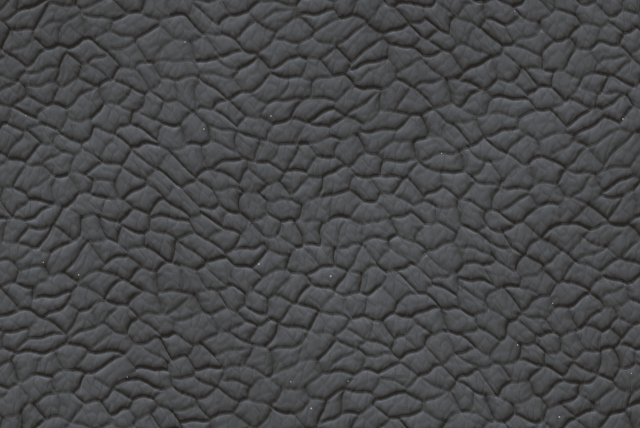
A Shadertoy shader for this texture:

```glsl
// Dark grey pebbled leather: lozenge grains parted by soft creases, lit from above.

const vec3  SHADOW_COLOR  = vec3(0.145, 0.135, 0.122);
const vec3  LIGHT_COLOR   = vec3(0.405, 0.418, 0.440);
const vec3  SPECK_COLOR   = vec3(0.72, 0.74, 0.74);
const vec2  GRAIN_SIZE    = vec2(0.092, 0.066);  // lozenge width and height
const float JITTER        = 0.78;
const float CREASE_WIDTH  = 0.135;               // in grain units
const float WRINKLE_SCALE = 2.3;
const float WRINKLE_DEPTH = 0.20;
const vec2  LIGHT_DIR     = vec2(-0.24, 0.97);
const float RELIEF_STEP   = 0.0045;
const float RELIEF        = 0.66;
const float OCCLUSION     = 0.36;
const float BASE_LIGHT    = 0.65;
const float PORE_SCALE    = 150.0;
const float PORE_CONTRAST = 0.13;
const float SPECK_SCALE   = 12.0;
const float SPECK_SHARE   = 0.08;
const float SPECK_RADIUS  = 0.0022;

float hash(vec2 p) {
    vec3 q = fract(p.xyx * vec3(0.1031, 0.1030, 0.0973));
    q += dot(q, q.yzx + 33.33);
    return fract((q.x + q.y) * q.z);
}

vec2 hash2(vec2 p) {
    return vec2(hash(p), hash(p + 71.7));
}

float valueNoise(vec2 p) {
    vec2 i = floor(p), f = fract(p);
    f = f * f * (3.0 - 2.0 * f);
    return mix(mix(hash(i), hash(i + vec2(1, 0)), f.x),
               mix(hash(i + vec2(0, 1)), hash(i + vec2(1, 1)), f.x), f.y);
}

// Layered sines bend the grain rows
vec2 warp(vec2 p) {
    p += 0.022 * sin(p.yx * vec2(8.0, 6.5) + vec2(0.6, 2.1) + p.x * 3.0);
    p += 0.007 * sin(p.yx * vec2(31.0, 27.0) + vec2(1.9, 0.4) + p.xy * 13.0);
    return p + 0.0025 * sin(p.yx * vec2(97.0, 113.0) + p.xy * 41.0);
}

vec2 grainCenter(vec2 cell) {
    return cell + 0.5 + JITTER * (hash2(cell) - 0.5);
}

// Cellular borders, each with its own depth: 0 on a grain, about 1 in a crease
float creases(vec2 p) {
    vec2 s = p / GRAIN_SIZE;
    vec2 q = vec2(s.x + s.y, s.x - s.y) + 40.0;
    vec2 home = floor(q), nearest = home;
    float best = 1e3;
    for (int y = -1; y <= 1; y++)
    for (int x = -1; x <= 1; x++) {
        vec2 cell = home + vec2(x, y);
        vec2 d = grainCenter(cell) - q;
        if (dot(d, d) < best) { best = dot(d, d); nearest = cell; }
    }
    vec2 a = grainCenter(nearest) - q;
    float crease = 0.0;
    for (int y = -2; y <= 2; y++)
    for (int x = -2; x <= 2; x++) {
        if (x == 0 && y == 0) continue;
        vec2 cell = nearest + vec2(x, y);
        vec2 b = grainCenter(cell) - q;
        float border = dot(0.5 * (a + b), normalize(b - a));
        float depth = mix(0.42, 1.12, hash(nearest + cell + 9.0));
        crease = max(crease, depth * exp(-border / CREASE_WIDTH));
    }
    return crease;
}

float leatherHeight(vec2 p) {
    vec2 w = warp(p);
    float wrinkles = creases(w.yx * WRINKLE_SCALE + 3.7);
    return -creases(w) - WRINKLE_DEPTH * wrinkles;
}

// Sparse dust; returns coverage
float specks(vec2 p, float pixel) {
    vec2 cell = floor(p * SPECK_SCALE);
    vec2 center = (cell + 0.15 + 0.7 * hash2(cell + 5.0)) / SPECK_SCALE;
    float radius = SPECK_RADIUS * mix(0.5, 1.0, hash(cell + 23.0));
    float dot_ = 1.0 - smoothstep(radius - pixel, radius + pixel, length(p - center));
    return dot_ * step(hash(cell + 51.0), SPECK_SHARE);
}

void mainImage(out vec4 fragColor, in vec2 fragCoord) {
    vec2 p = fragCoord / iResolution.y;
    vec2 uv = fragCoord / iResolution.xy - 0.5;

    // Relief shading plus darkening inside the creases
    vec2 e = LIGHT_DIR * RELIEF_STEP;
    float slope = leatherHeight(p - e) - leatherHeight(p + e);
    float light = BASE_LIGHT + RELIEF * slope + OCCLUSION * leatherHeight(p);

    // Fine pores, broad unevenness and a slight falloff to the corners
    float pores = 0.6 * valueNoise(p * PORE_SCALE) + 0.4 * valueNoise(p * PORE_SCALE * 0.4);
    light += PORE_CONTRAST * (pores - 0.5);
    light += 0.03 * sin(p.x * 7.0 + 2.0 * sin(p.y * 5.0)) - 0.16 * (dot(uv, uv) - 0.17);

    vec3 color = mix(SHADOW_COLOR, LIGHT_COLOR, clamp(light, 0.0, 1.08));
    color = mix(color, SPECK_COLOR, 0.75 * specks(p, 0.7 / iResolution.y));
    fragColor = vec4(color, 1.0);
}
```
